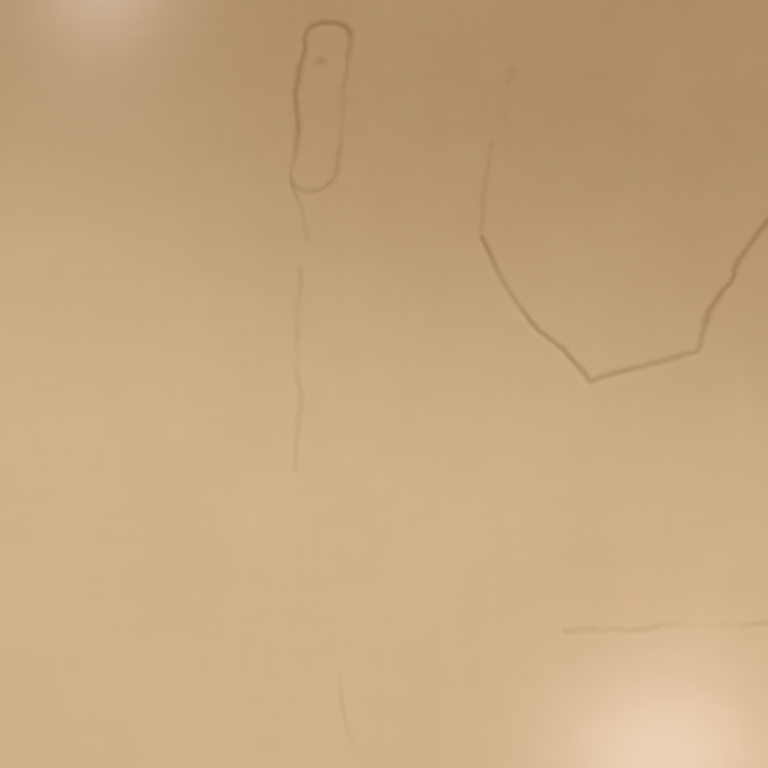
Give the GLSL for this texture, as a WebGL 1 fragment shader.

```glsl
precision highp float;
// Aged tan plaster: a soft diagonal shade, two blurred lamp reflections,
// cloudy stains with a faint weave, and a few hairline cracks.
// Cracks are distances to segments and a rounded box in noise-warped space.
uniform vec2 u_resolution;

#define LIGHT_TAN vec3(0.815, 0.693, 0.540)
#define DARK_TAN vec3(0.688, 0.560, 0.408)
#define GLOW_TINT vec3(0.105, 0.125, 0.165)
#define CRACK_TINT vec3(0.100, 0.100, 0.095)
#define CRACK_WIDTH 0.0042
#define CRACK_WOBBLE 0.020
#define STAIN_AMOUNT 0.040
#define WEAVE_AMOUNT 0.010

float hash(vec2 p) {
  vec3 q = fract(vec3(p.xyx) * 0.1031);
  q += dot(q, q.yzx + 33.33);
  return fract((q.x + q.y) * q.z);
}

float noise(vec2 p) {
  vec2 cell = floor(p), f = fract(p);
  f = f * f * (3.0 - 2.0 * f);
  float low = mix(hash(cell), hash(cell + vec2(1.0, 0.0)), f.x);
  float high = mix(hash(cell + vec2(0.0, 1.0)), hash(cell + 1.0), f.x);
  return mix(low, high, f.y);
}

float fbm(vec2 p) {
  float sum = 0.0, gain = 0.5;
  for (int i = 0; i < 5; i++) {
    sum += gain * noise(p);
    p = mat2(1.6, 1.2, -1.2, 1.6) * p + 7.3;
    gain *= 0.5;
  }
  return sum;
}

float segment(vec2 p, vec2 a, vec2 b) {
  vec2 pa = p - a, ba = b - a;
  return length(pa - ba * clamp(dot(pa, ba) / dot(ba, ba), 0.0, 1.0));
}

float roundedBox(vec2 p, vec2 halfSize, float radius) {
  vec2 q = abs(p) - halfSize + radius;
  return length(max(q, 0.0)) + min(max(q.x, q.y), 0.0) - radius;
}

float line(float dist) {
  float d = dist / CRACK_WIDTH;
  return exp(-d * d);
}

float glow(vec2 p, vec2 center, vec2 radius) {
  vec2 d = (p - center) / radius;
  return exp(-dot(d, d));
}

// Crack darkness at p, broken up by a wear mask
float cracks(vec2 p) {
  vec2 warp = vec2(fbm(p * 17.0), fbm(p * 17.0 + 40.0)) - 0.48;
  vec2 w = p + CRACK_WOBBLE * warp;
  float wear = smoothstep(0.30, 0.62, fbm(p * 13.0 + 9.0));

  // Long bent crack
  float bend = segment(w, vec2(0.632, 0.695), vec2(0.668, 0.610));
  bend = min(bend, segment(w, vec2(0.668, 0.610), vec2(0.765, 0.505)));
  float rise = segment(w, vec2(0.765, 0.505), vec2(0.905, 0.545));
  rise = min(rise, segment(w, vec2(0.905, 0.545), vec2(0.955, 0.650)));
  rise = min(rise, segment(w, vec2(0.955, 0.650), vec2(1.020, 0.740)));
  float ink = max(line(bend), line(rise)) * mix(0.65, 1.0, wear);

  // Peeling flake with a tail
  vec2 flake = w - vec2(0.417, 0.862);
  flake.x -= 0.10 * flake.y;
  float rim = abs(roundedBox(flake, vec2(0.029, 0.108), 0.024));
  rim = min(rim, segment(w, vec2(0.380, 0.765), vec2(0.400, 0.690)));
  ink = max(ink, line(rim) * mix(0.25, 0.85, wear));
  ink = max(ink, 0.5 * line(0.7 * length(w - vec2(0.418, 0.917))));

  // Nearly healed hairlines
  float faint = segment(w, vec2(0.668, 0.910), vec2(0.655, 0.840));
  faint = min(faint, segment(w, vec2(0.638, 0.810), vec2(0.630, 0.705)));
  faint = min(faint, segment(w, vec2(0.440, 0.130), vec2(0.460, 0.030)));
  faint = min(faint, segment(w, vec2(0.740, 0.178), vec2(1.010, 0.186)));
  faint = min(faint, segment(w, vec2(0.388, 0.650), vec2(0.385, 0.390)));
  return max(ink, line(faint) * mix(0.08, 0.38, wear));
}

void main() {
  vec2 p = gl_FragCoord.xy / u_resolution;

  // Broad shade, darkest at the upper right
  float cloud = fbm(p * vec2(4.0, 3.2) + 3.0) - 0.48;
  float slope = p.y + 0.20 * (p.x - 0.5) + 0.10 * cloud;
  vec3 color = mix(LIGHT_TAN, DARK_TAN, smoothstep(0.35, 0.95, slope));

  // Stains and weave
  float stain = fbm(p * 9.0 + 21.0) - 0.48;
  float weave = noise(p * vec2(95.0, 22.0)) + noise(p * vec2(22.0, 95.0) + 5.0) - 1.0;
  color += STAIN_AMOUNT * (0.5 * cloud + 0.5 * stain) * vec3(0.9, 1.0, 1.1);
  color += WEAVE_AMOUNT * 0.5 * weave;

  // Reflections of lamps
  float lamps = glow(p, vec2(0.860, 0.005), vec2(0.150, 0.140));
  lamps += 0.85 * glow(p, vec2(0.135, 1.020), vec2(0.095, 0.085));
  lamps += 0.22 * glow(p, vec2(0.120, 0.900), vec2(0.160, 0.200));
  color += GLOW_TINT * lamps;

  // Cracks, each with a pale lower lip
  float ink = cracks(p);
  float lip = cracks(p + vec2(0.003, 0.007));
  color += CRACK_TINT * (0.16 * lip - ink);

  gl_FragColor = vec4(clamp(color, 0.0, 1.0), 1.0);
}
```
